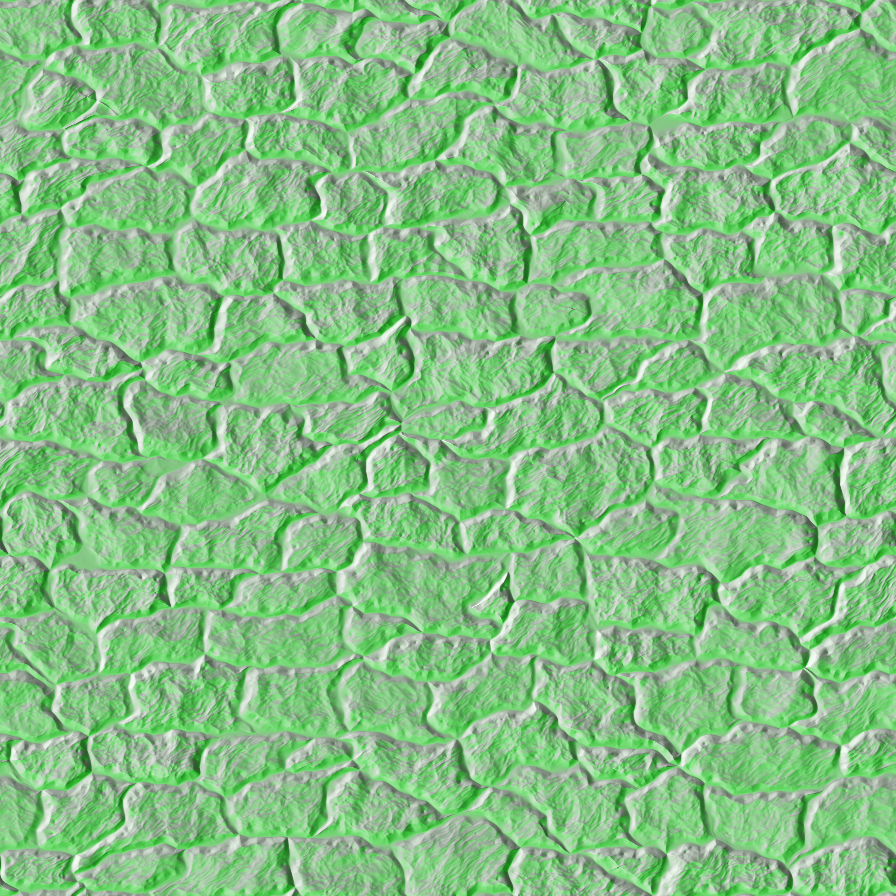
Reproduce this texture map procedurally as a Shadertoy shader.

```glsl
// Relief map of a rough dry-stone wall, its slopes tinted green, grey and white.

const float TAU = 6.2831853;
const vec2 GRID = vec2(9.0, 16.0); // stones across and up; rows alternate in pairs

vec2 hash2(vec2 p) {
    vec3 q = fract(p.xyx * vec3(0.1031, 0.1030, 0.0973));
    q += dot(q, q.yzx + 33.33);
    return fract((q.xx + q.yz) * q.zy);
}

// Distance to the nearest scattered point
float cellular(vec2 p) {
    vec2 base = floor(p);
    float nearest = 8.0;
    for (int y = -1; y <= 1; y++)
    for (int x = -1; x <= 1; x++) {
        vec2 cell = base + vec2(x, y);
        vec2 d = cell + hash2(cell) - p;
        nearest = min(nearest, dot(d, d));
    }
    return sqrt(nearest);
}

// Layered sines bend the courses, cellular chips fray the stone edges
vec2 warp(vec2 p) {
    vec2 a = TAU * p;
    vec2 w = 0.008 * sin(vec2(3.0 * a.y + 2.0 * a.x, 3.0 * a.x - a.y) + 1.5 * sin(2.0 * a.yx));
    w += 0.0025 * sin(vec2(11.0 * a.y - 4.0 * a.x, 9.0 * a.x + 5.0 * a.y) + 2.0 * sin(5.0 * a.yx));
    w += 0.007 * vec2(cellular(p * 38.0), cellular(p * 38.0 + 51.0));
    return p + w;
}

// Centre of a stone on the staggered, jittered grid
vec2 stoneCentre(vec2 cell) {
    vec2 jitter = hash2(mod(cell, GRID) + 3.0) - 0.5;
    return cell + 0.5 + vec2(0.5 * mod(cell.y, 2.0), 0.0) + vec2(0.8, 0.5) * jitter;
}

// Rounded-box norm, nearly square
float boxNorm(vec2 v) {
    v *= v;
    v *= v;
    v *= v;
    return max(sqrt(sqrt(sqrt(v.x + v.y))), 0.001);
}

vec2 boxSlope(vec2 v) {
    vec2 u = v / boxNorm(v);
    vec2 s = u * u;
    return s * s * s * u;
}

float stoneSize(vec2 cell) {
    return 0.4 * hash2(mod(cell, GRID) + 41.0).x;
}

// Distance to the joint; also gives the stone's id and the position within it
float stoneEdge(vec2 p, out vec2 id, out vec2 local) {
    vec2 q = p * GRID, base = floor(q), own = base;
    float best = 9.0;
    for (int y = -2; y <= 2; y++)
    for (int x = -2; x <= 2; x++) {
        vec2 cell = base + vec2(x, y);
        float d = boxNorm(q - stoneCentre(cell)) - stoneSize(cell);
        if (d < best) { best = d; own = cell; }
    }
    vec2 v = q - stoneCentre(own);
    id = mod(own, GRID);
    local = v / GRID;

    // Gap to each neighbour, divided by its steepness to get true width
    float edge = 1.0;
    for (int y = -2; y <= 2; y++)
    for (int x = -2; x <= 2; x++) {
        vec2 cell = base + vec2(x, y);
        if (cell == own) continue;
        vec2 u = q - stoneCentre(cell);
        vec2 slope = (boxSlope(u) - boxSlope(v)) * GRID;
        edge = min(edge, (boxNorm(u) - stoneSize(cell) - best) / max(length(slope), 6.0));
    }
    return edge;
}

float wallHeight(vec2 point) {
    vec2 id, local;
    float edge = stoneEdge(warp(point), id, local);
    vec2 trait = hash2(id + 77.0), tilt = hash2(id + 19.0) - 0.5;

    // V-shaped joints, ragged, wider above each stone, filled up in places
    vec2 a = TAU * point;
    float open = 0.5 + 0.5 * sin(7.0 * a.x + 4.0 * a.y + 2.0 * sin(5.0 * a.y - 3.0 * a.x));
    open *= 0.6 + 0.4 * sin(13.0 * a.y - 9.0 * a.x + 2.0 * sin(6.0 * a.x));
    float width = mix(0.003, 0.008, trait.x) * (1.0 + 0.7 * smoothstep(-0.02, 0.02, local.y));
    float depth = mix(0.002, 0.008, trait.y) * mix(0.4, 1.4, open);
    edge *= 0.45 + 1.1 * cellular(point * 55.0);
    float body = 1.0 - exp(-edge * edge / (width * (edge + 0.0015)));
    float height = body * (depth + 0.25 * dot(tilt, local));

    // Chipped grain, turned between layers and sheared on each stone
    vec2 g = local + id * 0.37;
    g.x += 0.6 * (trait.x - 0.5) * local.y;
    float grain = 0.0, scale = 22.0, steep = 0.17;
    for (int i = 0; i < 4; i++) {
        grain += steep / scale * cellular(g * scale * vec2(1.2, 0.8) + float(i) * 17.0);
        g = mat2(0.92, 0.39, -0.39, 0.92) * g;
        scale *= 2.0;
        steep *= 1.16;
    }
    float rough = mix(0.65, 1.15, hash2(id + 5.0).x);
    return height + rough * grain * smoothstep(0.0, 0.009, edge);
}

void mainImage(out vec4 fragColor, in vec2 fragCoord) {
    vec2 p = fragCoord / iResolution.y;
    float e = 0.0015;
    float h = wallHeight(p);
    vec2 slope = vec2(wallHeight(p + vec2(e, 0.0)), wallHeight(p + vec2(0.0, e))) - h;
    slope /= e;
    vec2 n = 1.1 * slope * inversesqrt(1.0 + 0.8 * dot(slope, slope));

    // Left edges pale, right edges dark, undersides vivid green, tops grey
    float redBlue = 0.52 + 0.34 * n.x - 0.13 * n.y;
    float green = 0.78 + 0.17 * n.x + 0.19 * n.y - 0.13 * dot(n, n);
    green = max(green, redBlue + 0.05);
    fragColor = vec4(clamp(vec3(redBlue, green, redBlue), 0.0, 1.0), 1.0);
}
```
